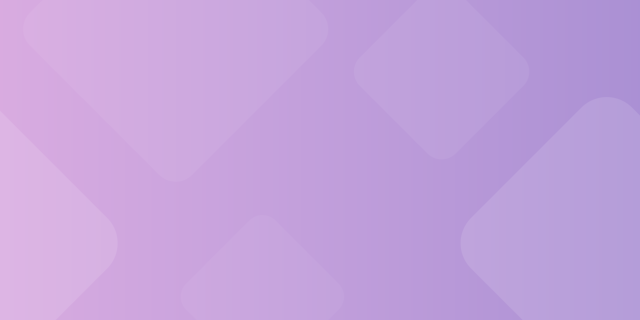
A WebGL 1 fragment shader for this background:

```glsl
precision highp float;

uniform vec2 u_resolution;

const vec3 PINK = vec3(0.850, 0.672, 0.880);
const vec3 ORCHID = vec3(0.770, 0.630, 0.862);
const vec3 VIOLET = vec3(0.668, 0.565, 0.830);

// Signed distance to a square standing on its rounded corner;
// reach is the distance from the centre to the unrounded tip.
float diamondDistance(vec2 p, vec2 center, float reach, float radius) {
  vec2 d = p - center;
  vec2 turned = abs(vec2(d.x + d.y, d.y - d.x)) * 0.70711;
  vec2 q = turned - reach * 0.70711 + radius;
  return length(max(q, 0.0)) + min(max(q.x, q.y), 0.0) - radius;
}

// Lays a translucent white shape over the base colour.
vec3 addVeil(vec3 base, float dist, float opacity, float pixel) {
  float cover = 1.0 - smoothstep(-0.75 * pixel, 0.75 * pixel, dist);
  return mix(base, vec3(1.0), cover * opacity);
}

// Three-stop horizontal gradient.
vec3 backdrop(float x) {
  vec3 color = mix(PINK, ORCHID, clamp(x / 0.43, 0.0, 1.0));
  return mix(color, VIOLET, clamp((x - 0.43) / 0.57, 0.0, 1.0));
}

void main() {
  float pixel = 1.0 / u_resolution.y;
  vec2 p = gl_FragCoord.xy * pixel;
  vec3 color = backdrop(gl_FragCoord.x / u_resolution.x);

  // Upper diamonds
  color = addVeil(color, diamondDistance(p, vec2(0.549, 0.909), 0.507, 0.073), 0.055, pixel);
  color = addVeil(color, diamondDistance(p, vec2(1.380, 0.776), 0.300, 0.063), 0.06, pixel);

  // Side diamonds, cut by the canvas edges
  color = addVeil(color, diamondDistance(p, vec2(1.896, 0.240), 0.503, 0.112), 0.115, pixel);
  color = addVeil(color, diamondDistance(p, vec2(-0.086, 0.240), 0.500, 0.112), 0.115, pixel);

  // Lower diamond
  color = addVeil(color, diamondDistance(p, vec2(0.820, 0.073), 0.279, 0.058), 0.045, pixel);

  gl_FragColor = vec4(color, 1.0);
}
```
